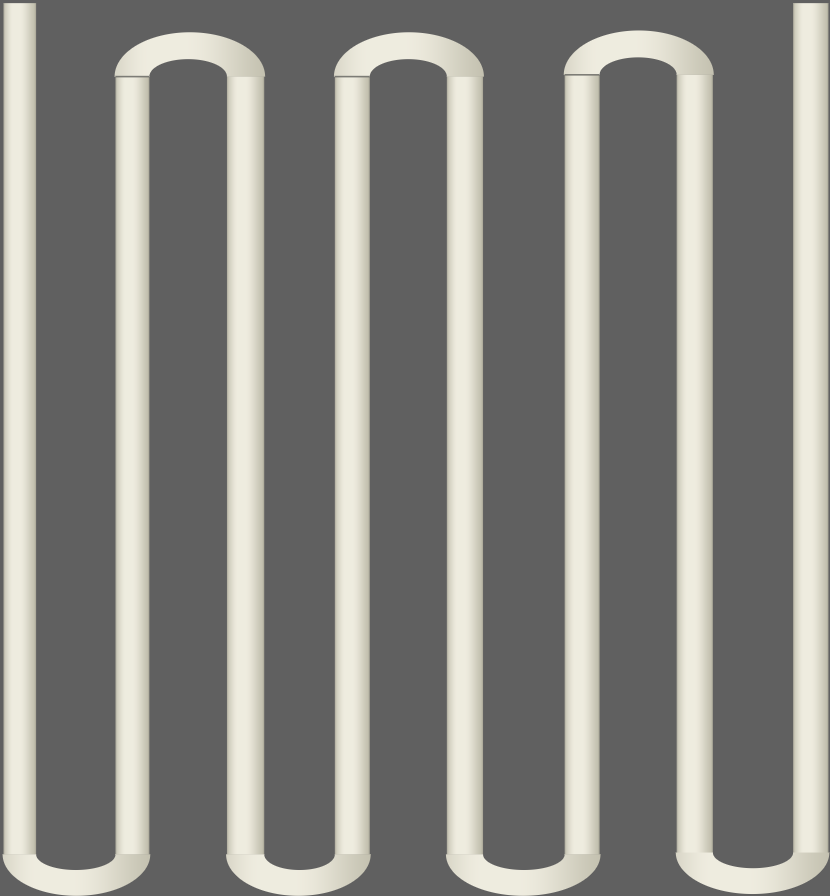
This pattern is drawn by a Shadertoy shader. Its source:

```glsl
const float center[8] = float[](.0221, .1478, .2741, .3932, .5189, .6497, .7754, .9049);
const float halfWidth[8] = float[](.0182, .0189, .0208, .0195, .0202, .0195, .0202, .0197);

float coverage(float d) {
    return clamp(.5 - d * iResolution.y, 0., 1.);
}

float ellipseDistance(vec2 p, vec2 r) {
    p = abs(p) + 1e-5;
    float k = length(p / r);
    return k * (k - 1.) / length(p / (r * r));
}

// Cream enamel, lit from the left of its middle; t runs across the surface
vec3 enamel(float t) {
    float light = smoothstep(-.12, .3, t) * (1. - smoothstep(.48, 1.08, t));
    return mix(vec3(.74, .73, .66), vec3(.935, .925, .875), light);
}

void mainImage(out vec4 fragColor, in vec2 fragCoord) {
    vec2 p = fragCoord / iResolution.y;
    vec3 color = vec3(.378);

    // Straight tubes: the two outer ones run on to the top
    for (int i = 0; i < 8; i++) {
        float x = p.x - center[i], w = halfWidth[i];
        float top = i % 7 == 0 ? .9965 : i > 4 ? .917 : .915;
        float d = max(abs(x) - w, max(p.y - top, .046 - p.y));
        vec3 tube = enamel(.5 + .5 * x / w);
        tube *= 1. - .1 * smoothstep(.0025, 0., w - abs(x));
        color = mix(color, tube, coverage(d));
    }

    // Half-ellipse bends, alternating between bottom and top
    for (int i = 0; i < 7; i++) {
        bool upper = i % 2 == 1;
        float left = center[i] - halfWidth[i] - .001;
        float right = center[i + 1] + halfWidth[i + 1] + .001;
        float innerLeft = center[i] + halfWidth[i];
        float innerRight = center[i + 1] - halfWidth[i + 1];
        float base = upper ? (i > 4 ? .9165 : .9145) : (i > 5 ? .0485 : .0465);
        float y = upper ? p.y - base : base - p.y;
        float outer = ellipseDistance(vec2(p.x - .5 * (left + right), y),
                                      vec2(.5 * (right - left), upper ? .0495 : .0463));
        float inner = ellipseDistance(vec2(p.x - .5 * (innerLeft + innerRight), y),
                                      vec2(.5 * (innerRight - innerLeft), upper ? .0195 : .0175));
        float d = max(max(outer, -inner), -y);
        float t = (p.x - left) / (right - left);
        color = mix(color, enamel(.1 + .84 * t), coverage(d));

        // Dark seam where an upper bend meets its left tube
        if (upper) {
            float seam = max(abs(p.x - center[i]) - halfWidth[i], abs(y) - .0009);
            color = mix(color, vec3(.42, .42, .4), .85 * coverage(seam));
        }
    }
    fragColor = vec4(color, 1.);
}
```
